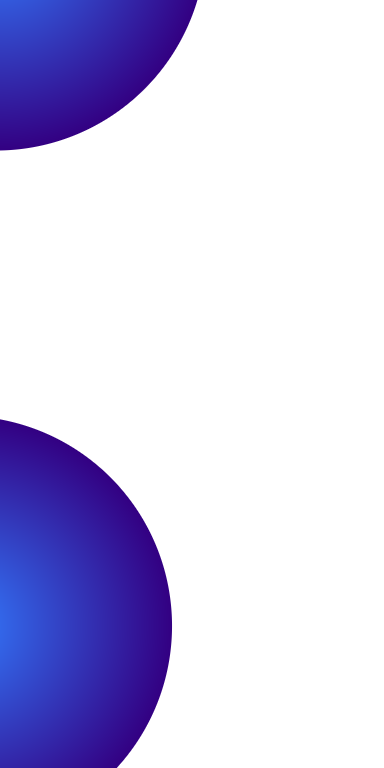
Give the GLSL for this background, as a Shadertoy shader.

```glsl
// Two large blue-to-indigo radial discs cut off by the left side of a white canvas.

// Blends a shaded disc over the base colour.
vec3 addDisc(vec3 base, vec2 p, vec2 center, float radius, float pixel) {
    float dist = length(p - center);
    vec3 coreBlue = vec3(0.20, 0.488, 1.0);
    vec3 rimIndigo = vec3(0.20, 0.0, 0.51);
    vec3 shade = mix(coreBlue, rimIndigo, clamp(dist / radius, 0.0, 1.0));
    float coverage = clamp(0.5 - (dist - radius) / pixel, 0.0, 1.0);
    return mix(base, shade, coverage);
}

void mainImage(out vec4 fragColor, in vec2 fragCoord) {
    // Canvas width is one unit; the height is two.
    vec2 p = fragCoord / iResolution.xy * vec2(1.0, 2.0);
    float pixel = 1.0 / iResolution.x;

    vec3 color = vec3(1.0);
    color = addDisc(color, p, vec2(-0.0104, 2.155), 0.547, pixel); // upper disc
    color = addDisc(color, p, vec2(-0.099, 0.370), 0.547, pixel);  // lower disc

    fragColor = vec4(color, 1.0);
}
```
